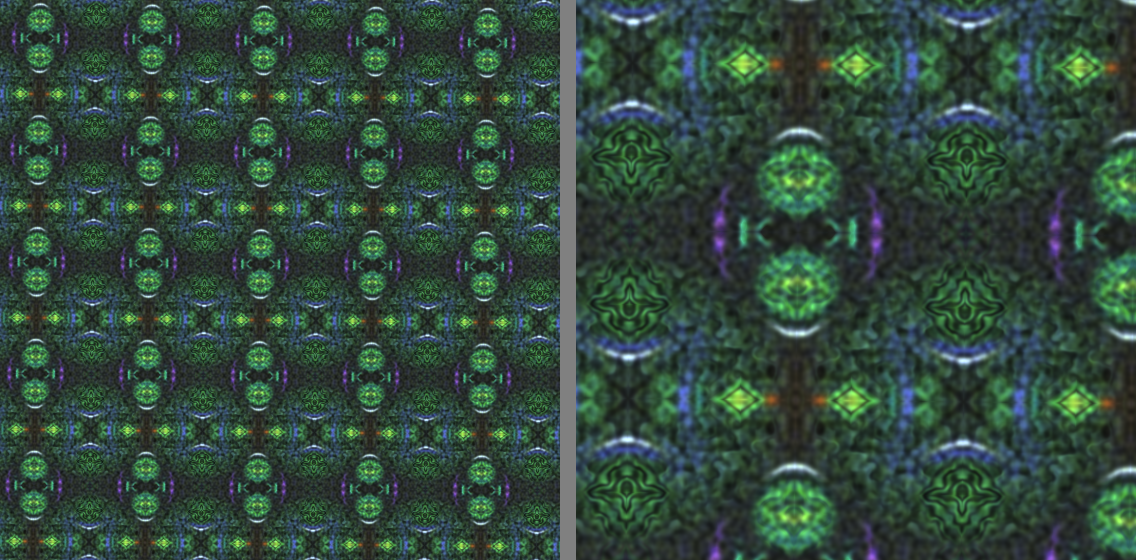
Left, the full canvas; right, a detail of the centre.
Write a Shadertoy shader that draws this pattern.

```glsl
const float REPEATS = 5.006;
const vec2 TILT = vec2(0.0138, 0.0105);
const vec2 ORIGIN = vec2(0.0716, 0.932);
const vec3 CHARCOAL = vec3(0.130, 0.148, 0.146);
const vec3 MOSS = vec3(0.150, 0.270, 0.180);
const vec3 LEAF = vec3(0.260, 0.600, 0.290);
const vec3 TEAL = vec3(0.210, 0.530, 0.450);
const vec3 BLUE = vec3(0.250, 0.300, 0.740);
const vec3 VIOLET = vec3(0.420, 0.250, 0.680);
const vec3 ICE = vec3(0.720, 0.850, 0.960);
const vec3 LIME = vec3(0.680, 0.900, 0.260);
const vec3 RUST = vec3(0.520, 0.260, 0.100);

vec2 gradientAt(vec2 corner) {
    float h = 6.2832 * fract(sin(dot(corner, vec2(127.1, 311.7))) * 43758.5);
    return vec2(cos(h), sin(h));
}

float gradientNoise(vec2 p) {
    vec2 i = floor(p), f = p - i;
    vec2 u = f * f * (3.0 - 2.0 * f), e = vec2(1.0, 0.0);
    float low = mix(dot(gradientAt(i), f), dot(gradientAt(i + e), f - e), u.x);
    float high = mix(dot(gradientAt(i + e.yx), f - e.yx), dot(gradientAt(i + 1.0), f - 1.0), u.x);
    return mix(low, high, u.y);
}

// Soft ellipse
float glow(vec2 p, vec2 center, vec2 radii) {
    vec2 d = (p - center) / radii;
    return exp(-dot(d, d));
}

// Ellipse with a smooth rim
float disc(vec2 p, vec2 center, vec2 radii, float rim) {
    return 1.0 - smoothstep(1.0 - rim, 1.0 + rim, length((p - center) / radii));
}

// Bent stroke across the y axis, fading toward its ends
float crescent(vec2 p, float height, float bend, float halfLength, float width) {
    vec2 d = vec2(p.x / halfLength, (p.y - height - bend * p.x * p.x) / width);
    return exp(-dot(d, d));
}

float diamondRings(vec2 p, vec2 center, float frequency, float warp) {
    vec2 d = abs(p - center);
    return 0.5 + 0.5 * cos(frequency * (d.x + d.y) + warp);
}

// Upright pair of orbs with side sparks
vec3 orbPair(vec3 base, vec2 p, float grain) {
    vec2 orb = vec2(0.0, 0.16);
    float rings = diamondRings(p, orb, 140.0, 5.0 * grain);
    vec3 c = mix(base, CHARCOAL * 0.85, 0.75 * disc(p, vec2(0.0), vec2(0.20, 0.31), 0.25));
    c = mix(c, mix(MOSS, TEAL, 0.35), 0.5 * glow(p, vec2(0.0, 0.23), vec2(0.10, 0.07)));
    vec3 skin = mix(mix(MOSS, TEAL, 0.4), LEAF, clamp(0.1 + 0.75 * rings + grain, 0.0, 1.0));
    c = mix(c, skin, 0.95 * disc(p, orb, vec2(0.118, 0.112), 0.22));
    c = mix(c, TEAL, 0.6 * crescent(p, 0.075, 4.0, 0.09, 0.02));
    c = mix(c, LIME, 0.65 * crescent(p, 0.145, 5.0, 0.05, 0.016));
    c = mix(c, CHARCOAL, 0.7 * crescent(p, 0.195, -5.0, 0.07, 0.011));
    c = mix(c, CHARCOAL * 0.6, 0.8 * crescent(p, 0.27, -4.0, 0.06, 0.012));
    c = mix(c, ICE, crescent(p, 0.3, -4.0, 0.06, 0.012));
    float sparks = glow(p, vec2(0.105, 0.015), vec2(0.018, 0.04)) + glow(p, vec2(0.165, 0.02), vec2(0.016, 0.045));
    c = mix(c, TEAL * 1.1, clamp(sparks * (0.7 + 2.0 * grain), 0.0, 1.0));
    c = mix(c, VIOLET, clamp(0.8 + 2.0 * grain, 0.0, 1.0) * crescent(p.yx, 0.235, -1.0, 0.1, 0.016));
    return mix(c, CHARCOAL * 0.5, 0.85 * glow(p, vec2(0.05, 0.04), vec2(0.022)));
}

// Wide medallion with crossed heart, crescents and eyes
vec3 medallion(vec3 base, vec2 p, float grain) {
    float ripple = cos(105.0 * length(p) + 9.0 * grain);
    vec3 ground = MOSS * (1.0 + 0.2 * ripple + 0.9 * grain);
    vec3 c = mix(base, ground, 0.8 * disc(p, vec2(0.0), vec2(0.45, 0.40), 0.18));
    c = mix(c, BLUE * 0.8, clamp(0.3 + 0.9 * grain, 0.0, 1.0) * glow(p, vec2(0.18, 0.17), vec2(0.08)));
    vec2 crown = vec2(0.0, 0.28);
    float scales = diamondRings(p, crown, 165.0, 7.0 * grain);
    c = mix(c, mix(MOSS * 0.55, LEAF * 0.9, scales * 0.8), 0.8 * disc(p, crown, vec2(0.115, 0.12), 0.4));
    c = mix(c, CHARCOAL, 0.7 * glow(p, vec2(0.0), vec2(0.10, 0.14)));
    c = mix(c, mix(MOSS, LEAF, 0.6 + grain), 0.8 * glow(p, vec2(0.115, 0.025), vec2(0.05, 0.055)));
    c = mix(c, CHARCOAL * 0.5, 0.85 * exp(-pow((p.x - p.y) / 0.016, 2.0)) * glow(p, vec2(0.0), vec2(0.14)));
    c = mix(c, BLUE, 0.75 * crescent(p, 0.15, 2.5, 0.10, 0.018));
    c = mix(c, ICE, crescent(p, 0.125, 3.0, 0.075, 0.012));
    c = mix(c, BLUE * 1.1, 0.95 * crescent(p.yx, 0.165, 2.0, 0.08, 0.018));
    c = mix(c, TEAL, 0.7 * crescent(p.yx, 0.212, 2.5, 0.07, 0.016));
    // Nested diamond eye with a warm tip
    vec2 eye = vec2(0.335, 0.0);
    float lid = abs(p.x - eye.x) / 0.085 + abs(p.y) / 0.065;
    c = mix(c, LEAF * 1.1, 1.0 - smoothstep(0.75, 1.15, lid));
    c = mix(c, CHARCOAL * 0.8, 0.75 * exp(-pow((lid - 0.58) / 0.12, 2.0)));
    c = mix(c, LIME, glow(p, eye, vec2(0.028, 0.022)));
    return mix(c, RUST, 0.8 * glow(p, vec2(0.428, 0.0), vec2(0.025, 0.018)));
}

void mainImage(out vec4 fragColor, in vec2 fragCoord) {
    vec2 uv = fragCoord / iResolution.xy - ORIGIN;
    vec2 grid = REPEATS * (uv + TILT * vec2(-uv.y, uv.x));
    // Mirror each cell about both axes
    vec2 fold = abs(grid - round(grid));
    float grain = gradientNoise(fold * 19.0 + 3.7) * 0.7 + gradientNoise(fold * 34.0 + 9.1) * 0.6;
    float fine = gradientNoise(fold * 43.0 + 19.0);
    vec3 color = mix(CHARCOAL, RUST * 0.4, 0.4 * glow(fold, vec2(0.0, 0.5), vec2(0.13, 0.15)));
    float speckle = diamondRings(fold, vec2(0.5, 0.0), 130.0, 6.0 * grain);
    color = mix(color, MOSS, 0.7 * speckle * glow(fold, vec2(0.5, 0.0), vec2(0.085)));
    color = medallion(color, 0.5 - fold, grain);
    color = orbPair(color, fold, grain);
    // Mottling within cells and faint wear across them
    color *= 1.0 + 0.35 * grain + 0.75 * fine + 0.2 * gradientNoise(grid * 37.0);
    color *= 1.0 + vec3(-0.1, -0.15, 0.4) * gradientNoise(fold * 29.0 + 41.0);
    color *= 1.0 + 0.06 * gradientNoise(grid * 0.8);
    fragColor = vec4(clamp(color + 0.025, 0.0, 1.0), 1.0);
}
```
